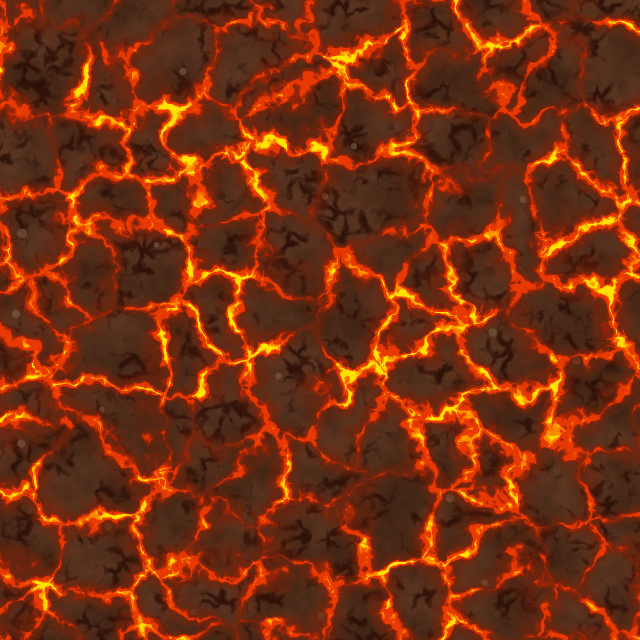
Give the GLSL for this texture, as a Shadertoy shader.

```glsl
// Cooling lava crust: lumpy brown rock split by ragged glowing veins.

const float PLATES = 9.5;          // crust plates across the canvas
const float GRAINS_PER_PLATE = 3.3;

const vec3 CREVICE = vec3(0.17, 0.055, 0.025);
const vec3 ROCK_DARK = vec3(0.27, 0.15, 0.085);
const vec3 ROCK_LIGHT = vec3(0.345, 0.20, 0.125);
const vec3 PEBBLE = vec3(0.50, 0.38, 0.28);
const vec3 WARM = vec3(0.45, 0.14, 0.045);
const vec3 EMBER = vec3(0.58, 0.14, 0.03);
const vec3 MOLTEN = vec3(0.91, 0.22, 0.01);
const vec3 ORANGE = vec3(0.99, 0.57, 0.0);
const vec3 YELLOW = vec3(0.99, 0.89, 0.02);

float hash(vec2 p) {
    return fract(sin(dot(p, vec2(127.1, 311.7))) * 43758.55);
}

vec2 hash2(vec2 p) {
    return vec2(hash(p), hash(p + 57.3));
}

float noise(vec2 p) {
    vec2 i = floor(p), f = fract(p);
    f = f * f * (3.0 - 2.0 * f);
    float low = mix(hash(i), hash(i + vec2(1, 0)), f.x);
    float high = mix(hash(i + vec2(0, 1)), hash(i + vec2(1, 1)), f.x);
    return mix(low, high, f.y);
}

float fbm(vec2 p) {
    float sum = 0.0, amp = 0.533;
    for (int i = 0; i < 4; i++) {
        sum += amp * noise(p);
        p = mat2(1.6, 1.2, -1.2, 1.6) * p + 9.2;
        amp *= 0.5;
    }
    return sum;
}

vec2 warp(vec2 p, float frequency, float amount) {
    vec2 q = p * frequency;
    return p + amount * (vec2(fbm(q), fbm(q + 31.7)) - 0.5);
}

// Distance to the nearest border between Voronoi cells.
float cellEdge(vec2 p) {
    vec2 home = floor(p), f = fract(p);
    vec2 nearCell = vec2(0), nearest = vec2(8);
    for (int y = -1; y <= 1; y++)
    for (int x = -1; x <= 1; x++) {
        vec2 cell = vec2(x, y);
        vec2 r = cell + hash2(home + cell) - f;
        if (dot(r, r) < dot(nearest, nearest)) {
            nearest = r;
            nearCell = cell;
        }
    }
    float edge = 8.0;
    for (int y = -2; y <= 2; y++)
    for (int x = -2; x <= 2; x++) {
        vec2 cell = nearCell + vec2(x, y);
        vec2 r = cell + hash2(home + cell) - f;
        vec2 gap = r - nearest;
        if (dot(gap, gap) > 1e-4)
            edge = min(edge, dot(0.5 * (r + nearest), normalize(gap)));
    }
    return edge;
}

// Sparse round stones set in the crust.
float pebbles(vec2 p, float share) {
    vec2 cell = floor(p);
    vec2 center = 0.25 + 0.5 * hash2(cell + 4.1);
    float radius = mix(0.07, 0.14, hash(cell + 8.7));
    float disc = 1.0 - smoothstep(radius * 0.7, radius, length(fract(p) - center));
    return disc * step(1.0 - share, hash(cell + 2.9));
}

// Lumpy crust whose crevices open only in scattered patches.
vec3 rockColor(vec2 p, float grainEdge) {
    vec3 rock = mix(ROCK_DARK, ROCK_LIGHT, smoothstep(0.25, 0.75, fbm(p * 1.7)));
    rock *= 0.88 + 0.24 * fbm(p * 8.0);
    float opening = smoothstep(0.40, 0.68, fbm(p * 3.2 + 71.0));
    float width = 0.08 + 0.22 * opening;
    float crevice = 1.0 - smoothstep(width * 0.1, width, grainEdge);
    rock = mix(rock, CREVICE, 0.9 * crevice * opening);
    return mix(rock, PEBBLE, 0.6 * pebbles(p * 1.6, 0.09));
}

// Vein strength, in patches stretched along the falling diagonal.
float veinStrength(vec2 p) {
    vec2 q = vec2((p.x + p.y) * 0.85, (p.x - p.y) * 0.6);
    return mix(0.2, 1.3, smoothstep(0.27, 0.77, fbm(q + 13.0)));
}

vec3 addGlow(vec3 rock, float halo, float heat) {
    vec3 color = mix(rock, WARM, 0.7 * smoothstep(0.08, 0.42, halo));
    color = mix(color, EMBER, smoothstep(0.13, 0.25, heat));
    color = mix(color, MOLTEN, smoothstep(0.25, 0.40, heat));
    color = mix(color, ORANGE, smoothstep(0.60, 0.84, heat));
    return mix(color, YELLOW, smoothstep(0.86, 1.06, heat));
}

void mainImage(out vec4 fragColor, in vec2 fragCoord) {
    vec2 p = fragCoord / iResolution.y * PLATES;
    float plateEdge = cellEdge(warp(warp(p, 1.6, 0.85), 5.0, 0.18));
    float grainEdge = cellEdge(warp(p, 4.0, 0.4) * GRAINS_PER_PLATE + 40.0);

    // Main veins plus short spurs that creep between the nearby grains.
    float ragged = max(plateEdge + 0.14 * (fbm(p * 5.0 + 5.0) - 0.5), 0.0);
    float vein = exp(-ragged / 0.06);
    float spur = exp(-plateEdge / 0.14) * exp(-grainEdge / 0.11);
    float strength = veinStrength(p);
    float mottle = 0.55 + 0.9 * fbm(p * 4.0 + 23.0);
    float heat = strength * mottle * (0.78 * vein + 0.48 * spur);
    float halo = (0.3 + 0.7 * strength) * exp(-plateEdge / 0.17);

    fragColor = vec4(addGlow(rockColor(p, grainEdge), halo, heat), 1.0);
}
```
